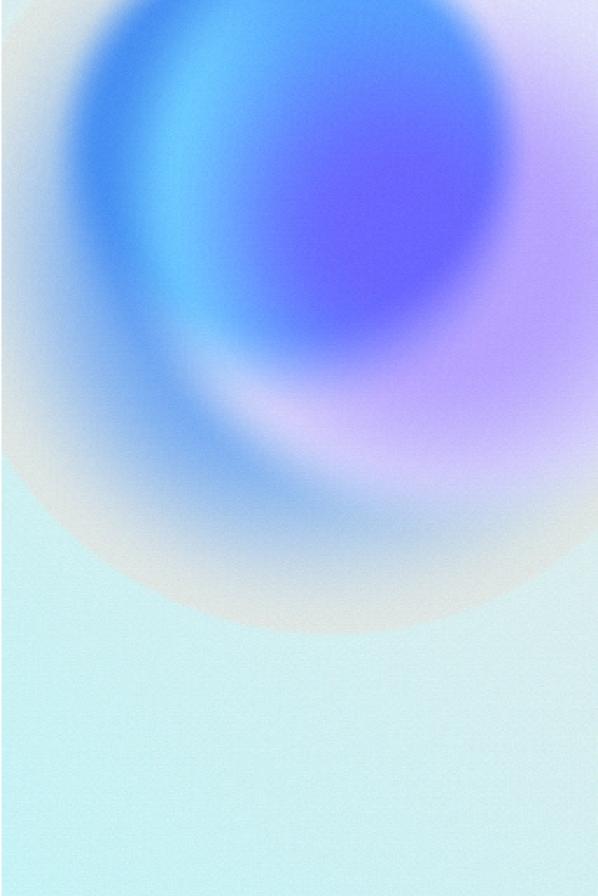
A Shadertoy shader for this background:

```glsl
// Overlapping soft blue, violet and lilac discs glowing on a pale aqua field with fine grain.

const vec3 AQUA = vec3(0.775, 0.952, 0.962);
const vec3 MIST = vec3(0.855, 0.930, 0.935);
const vec3 PEARL = vec3(0.872, 0.902, 0.895);
const vec3 HALO_BLUE = vec3(0.450, 0.665, 0.950);
const vec3 DEEP_BLUE = vec3(0.285, 0.570, 0.950);
const vec3 PALE_LILAC = vec3(0.875, 0.885, 0.980);
const vec3 LILAC = vec3(0.715, 0.640, 0.995);
const vec3 CYAN = vec3(0.430, 0.800, 1.000);
const vec3 AZURE = vec3(0.340, 0.640, 0.990);
const vec3 VIOLET = vec3(0.415, 0.405, 1.000);

const float GRAIN_CELLS = 342.0;
const float GRAIN_STRENGTH = 0.045;

float hash(vec2 cell) {
    return fract(sin(dot(cell, vec2(127.1, 311.7))) * 43758.5453);
}

// Coverage is 1 within the inner radius and fades to 0 at the outer one.
float softDisc(vec2 p, vec2 center, float inner, float outer) {
    return 1.0 - smoothstep(inner, outer, length(p - center));
}

// Pale field, cooler toward the lower left.
vec3 backdrop(vec2 uv) {
    float warmth = 0.45 * uv.x + 0.75 * uv.y;
    return mix(AQUA, MIST, smoothstep(-0.1, 0.85, warmth));
}

// Large pearl disc whose blue halo deepens inward.
vec3 addHalo(vec3 color, vec2 p) {
    vec2 center = vec2(0.554, 0.414);
    float blue = softDisc(p, center, 0.33, 0.645);
    blue *= mix(1.0, 0.75, smoothstep(0.25, 0.65, p.x));
    vec3 halo = mix(PEARL, HALO_BLUE, blue);
    return mix(color, halo, softDisc(p, center, 0.640, 0.654));
}

// Lilac disc with a whiter rim.
vec3 lilacFill(vec2 p) {
    return mix(PALE_LILAC, LILAC, softDisc(p, vec2(0.75, 0.43), 0.17, 0.50));
}

// Cyan rim blending through azure into a violet heart.
vec3 coreFill(vec2 p) {
    vec3 rim = mix(CYAN, AZURE, smoothstep(0.24, 0.58, p.x - 0.15 * p.y));
    return mix(rim, VIOLET, softDisc(p, vec2(0.681, 0.389), 0.08, 0.44));
}

// Small independent brightness shifts in each channel.
vec3 grain(vec2 p) {
    vec2 cell = floor(p * GRAIN_CELLS);
    vec3 tint = vec3(hash(cell), hash(cell + 17.3), hash(cell + 41.9));
    return (mix(vec3(hash(cell + 71.7)), tint, 0.6) - 0.5) * GRAIN_STRENGTH;
}

void mainImage(out vec4 fragColor, in vec2 fragCoord) {
    // Width units measured from the top left corner.
    vec2 uv = fragCoord / iResolution.xy;
    vec2 p = vec2(fragCoord.x, iResolution.y - fragCoord.y) / iResolution.x;

    // Masks: the core is crisp on its flanks and softer below.
    float glow = softDisc(p, vec2(0.759, 0.321), 0.455, 0.590);
    float blur = mix(0.045, 0.085, smoothstep(0.25, 0.6, p.y));
    float core = softDisc(p, vec2(0.486, 0.253), 0.364 - blur, 0.364 + blur);

    // The glow recolors both the halo and the core it crosses.
    vec3 outside = mix(addHalo(backdrop(uv), p), lilacFill(p), glow);
    vec3 inside = mix(DEEP_BLUE, coreFill(p), glow);
    vec3 color = mix(outside, inside, core);

    // Thin white margin on the left, then grain.
    color = mix(vec3(1.0), color, smoothstep(0.001, 0.004, p.x));
    fragColor = vec4(clamp(color + grain(p), 0.0, 1.0), 1.0);
}
```
